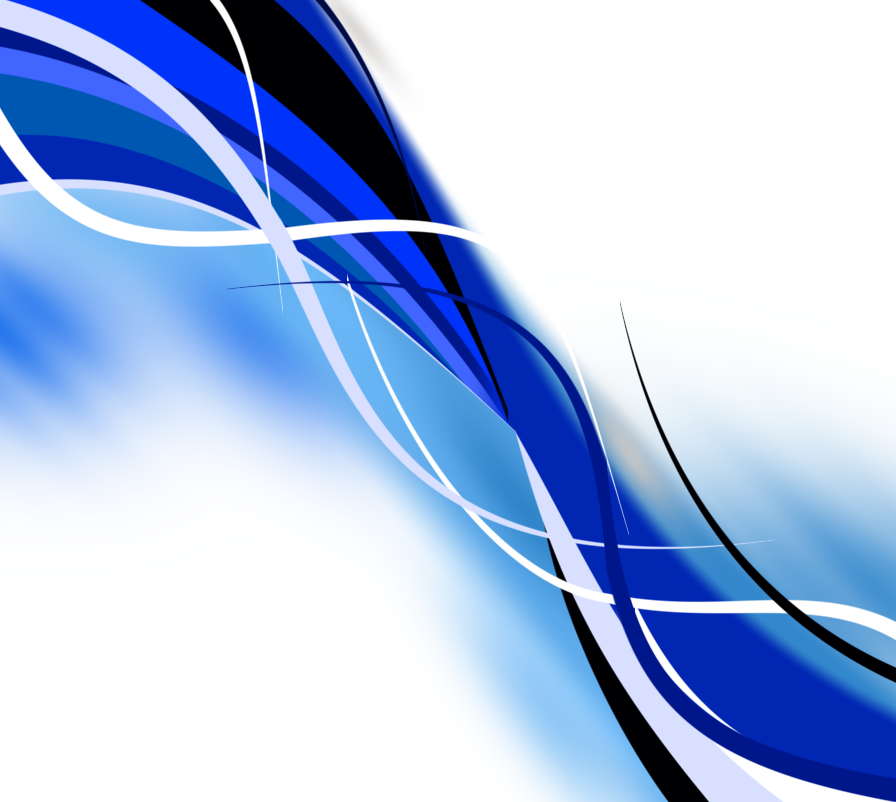
A Shadertoy shader for this background:

```glsl
// Glossy blue and black bands sweeping diagonally over white, crossed by thin ribbons.

const float HEIGHT = 6.88; // design units over the canvas height
const vec3 WHITE = vec3(1);
const vec3 BLACK = vec3(0, 0, .01);
const vec3 LILAC = vec3(.85, .88, 1);
const vec3 NAVY = vec3(0, .09, .55);
const vec3 DEEP = vec3(0, .15, .7);
const vec3 VIVID = vec3(0, .2, .98);
const vec3 VIOLET = vec3(.25, .4, 1);
const vec3 TEAL = vec3(0, .34, .7);
const vec3 AZURE = vec3(.16, .47, .93);
const vec3 SKY = vec3(.4, .7, .95);
const vec3 STEEL = vec3(.2, .53, .8);
const vec3 BEIGE = vec3(.8, .79, .78);

vec2 gradientAt(vec2 cell) {
    float a = 6.2832 * fract(sin(dot(cell, vec2(127.1, 311.7))) * 43758.5);
    return vec2(cos(a), sin(a));
}

float gradientNoise(vec2 p) {
    vec2 i = floor(p), f = fract(p), e = vec2(1, 0);
    vec2 u = f * f * (3. - 2. * f);
    float a = mix(dot(gradientAt(i), f), dot(gradientAt(i + e), f - e), u.x);
    float b = mix(dot(gradientAt(i + e.yx), f - e.yx), dot(gradientAt(i + 1.), f - 1.), u.x);
    return mix(a, b, u.y);
}

// Cubic whose four control points are the columns of k.
vec2 bezier(mat4x2 k, float t) {
    float s = 1. - t;
    return k * vec4(s * s * s, 3. * s * s * t, 3. * s * t * t, t * t * t);
}

// Signed distance (positive below) and parameter of a cubic advancing in x;
// its ends continue along their tangents.
vec2 curve(vec2 p, mat4x2 k) {
    float t = .5, stride = .25;
    for (int i = 0; i < 16; i++) {
        t += bezier(k, t).x < p.x ? stride : -stride;
        stride *= .5;
    }
    float s = 1. - t;
    vec2 dir = normalize(s * s * (k[1] - k[0]) + 2. * s * t * (k[2] - k[1]) + t * t * (k[3] - k[2]));
    vec2 q = p - bezier(k, t);
    return vec2(q.y * dir.x - q.x * dir.y, t);
}

float below(vec2 p, mat4x2 k, float soft) {
    return smoothstep(-soft, soft, curve(p, k).x);
}

// Stroke whose half width runs from width.x to width.y.
vec3 ribbon(vec3 base, vec2 p, mat4x2 k, vec2 width, vec3 tint, float px) {
    vec2 c = curve(p, k);
    float mask = 1. - smoothstep(-px, px, abs(c.x) - mix(width.x, width.y, c.y));
    return mix(base, tint, mask * step(k[0].x, p.x) * step(p.x, k[3].x));
}

float glow(vec2 p, vec2 centre, vec2 radius, float angle) {
    float c = cos(angle), s = sin(angle);
    vec2 q = mat2(c, -s, s, c) * (p - centre) / radius;
    return exp(-dot(q, q));
}

// Blue haze and translucent body beneath the main band.
vec3 haze(vec2 p, float streak) {
    vec3 col = mix(WHITE, AZURE, glow(p, vec2(0, 2.8), vec2(1.2, .85), .3) * (.9 + streak));
    col = mix(col, AZURE, .9 * glow(p, vec2(2.2, 2.75), vec2(1.3, .6), .75));
    col = mix(col, SKY, .8 * glow(p, vec2(.9, 1.9), vec2(1.3, .45), .4));
    col = mix(col, SKY, .7 * glow(p, vec2(4.7, 6.1), vec2(1.3, .35), .95));
    float body = 1. - below(p, mat4x2(1.5, 1.8, 3, 3.6, 3.9, 4.5, 5.5, 6.9), .3);
    vec3 tint = mix(SKY, STEEL, glow(p, vec2(4.5, 4.4), vec2(1.3, .3), .95));
    return mix(col, tint + .2 * streak, body * smoothstep(.8, 2.4, p.x));
}

// Soft outer side, black wedge and converging stripes.
vec3 bands(vec2 p, float streak, float px) {
    vec3 col = mix(WHITE, STEEL, glow(p, vec2(7.5, 5.2), vec2(1.9, .85), .5) * (.9 + streak));
    col = mix(col, STEEL, below(p, mat4x2(2.5, -.2, 4, 2.2, 5.2, 3.9, 7.8, 6), .18));
    col = mix(col, BEIGE, .9 * glow(p, vec2(5.4, 3.9), vec2(.65, .17), .95));
    col = mix(col, BEIGE, .7 * glow(p, vec2(3.05, .25), vec2(.5, .09), .9));
    col = mix(col, DEEP, below(p, mat4x2(3.3, .9, 4.6, 2.9, 5.3, 5, 7.8, 6.2), .09));
    col = mix(col, BLACK, below(p, mat4x2(2.35, 0, 3.3, .8, 3.7, 1.8, 4.35, 3.5), px) * step(p.x, 4.36));
    col = mix(col, VIVID, below(p, mat4x2(1.2, 0, 2.3, .75, 3.7, 1.7, 4.35, 3.6), px));
    float fade = 1. - smoothstep(4., 4.5, p.x);
    col = mix(col, NAVY, fade * below(p, mat4x2(0, .2, 1.3, .5, 3.1, 1.3, 4.5, 3.75), px));
    col = mix(col, VIOLET, fade * below(p, mat4x2(0, .4, 1.4, .65, 3, 1.6, 4.3, 3.55), px));
    col = mix(col, TEAL, fade * below(p, mat4x2(0, .63, 1.5, .85, 2.8, 1.75, 3.95, 3.25), px));
    return mix(col, DEEP, fade * below(p, mat4x2(0, 1.17, 1.2, 1.05, 2.6, 1.8, 3.8, 3.1), px));
}

void mainImage(out vec4 fragColor, in vec2 fragCoord) {
    float px = HEIGHT / iResolution.y;
    vec2 p = vec2(fragCoord.x, iResolution.y - fragCoord.y) * px; // y runs down
    float streak = .35 * gradientNoise(vec2((p.y - p.x) * 2.2, (p.x + p.y) * .2));
    mat4x2 rim = mat4x2(0, 1.63, 1.7, 1.35, 2.8, 2.2, 4.42, 3.7);
    mat4x2 sweep = mat4x2(5.2, 4.4, 5.4, 6, 6, 6.5, 7.8, 6.8);
    float right = step(4.42, p.x);

    // White gap and lilac strip at the lower right.
    vec3 col = bands(p, streak, px);
    col = mix(col, WHITE, below(p, sweep, px) * smoothstep(5.2, 5.6, p.y));
    col = mix(col, LILAC, right * below(p, mat4x2(4.42, 3.7, 5.1, 4.9, 5.5, 6, 6.75, 6.9), px));

    // Lower layer with its black strip, joined along the rim.
    float strip = below(p, mat4x2(4.65, 4.4, 4.8, 5.3, 5.3, 6.3, 5.75, 6.9), px);
    vec3 lower = mix(haze(p, streak), BLACK, (1. - strip) * right);
    float edge = below(p, mat4x2(4.42, 3.7, 4.75, 4.9, 5.1, 5.7, 6.1, 6.9), px);
    col = mix(col, lower, mix(below(p, rim, px), edge, right));

    // Crossing ribbons, back to front.
    col = ribbon(col, p, rim, vec2(.045, 0), LILAC, px);
    col = ribbon(col, p, mat4x2(2.7, -.05, 3.1, .4, 3.5, 1.2, 3.65, 2.2), vec2(.03, 0), NAVY * .5, px);
    col = ribbon(col, p, mat4x2(1.8, -.05, 2.2, .4, 2.25, 1.2, 2.43, 2.7), vec2(.035, 0), WHITE, px);
    col = ribbon(col, p, mat4x2(-.05, 1, .6, 2.1, 1.2, 2.1, 2.4, 2.02), vec2(.085, .06), WHITE, px);
    col = ribbon(col, p, mat4x2(2.4, 2.02, 4.6, 1.7, 4.7, 2.2, 5.4, 4.6), vec2(.06, 0), WHITE, px);
    col = ribbon(col, p, mat4x2(2.98, 2.4, 3.4, 3.8, 4.3, 5, 5.2, 5.13), vec2(.01, .04), WHITE, px);
    col = ribbon(col, p, mat4x2(5.2, 5.13, 6.2, 5.35, 7, 5, 7.75, 5.45), vec2(.04, .07), WHITE, px);
    col = ribbon(col, p, mat4x2(-.1, .08, 1.3, .45, 1.9, 1.2, 2.4, 2.05), vec2(.12, .09), LILAC, px);
    col = ribbon(col, p, mat4x2(2.4, 2.05, 3, 3.1, 3.2, 5.1, 6.65, 4.63), vec2(.09, 0), LILAC, px);
    col = ribbon(col, p, mat4x2(5.45, 5.3, 5.7, 5.75, 6, 6.1, 6.45, 6.36), vec2(.06, 0), WHITE, px);
    col = ribbon(col, p, mat4x2(1.95, 2.48, 4.3, 2.2, 5, 2.9, 5.2, 4.4), vec2(0, .06), NAVY, px);
    col = ribbon(col, p, sweep, vec2(.06, .1), NAVY, px);
    col = ribbon(col, p, mat4x2(5.32, 2.6, 5.6, 3.9, 6.3, 5.2, 7.75, 5.82), vec2(0, .06), BLACK, px);
    fragColor = vec4(clamp(col, 0., 1.), 1);
}
```
